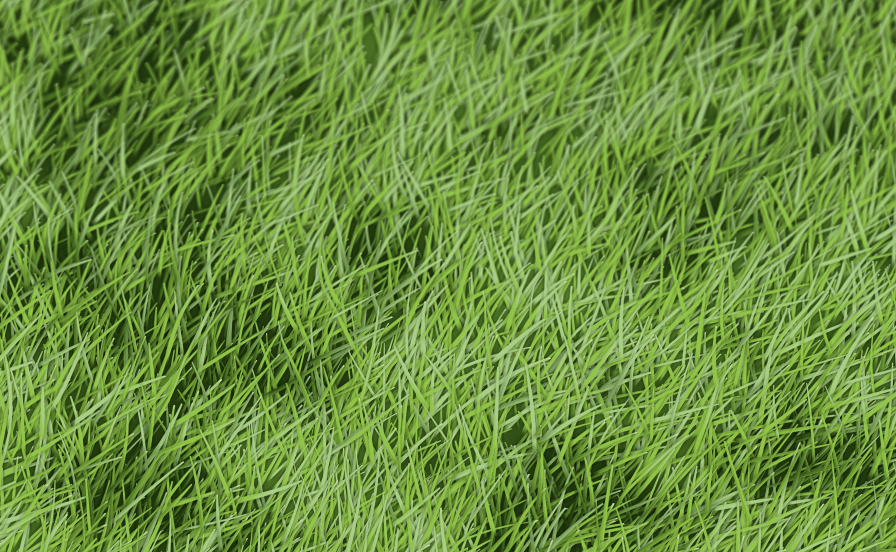
Give the GLSL for this texture, as a Shadertoy shader.

```glsl
#define LAYERS 56
#define CELL vec2(0.10, 0.20)
#define BLADE_LENGTH 0.20
#define BLADE_HALF_WIDTH 0.0037
#define LEAN 0.40
#define LEAN_SPREAD 0.90
#define BEND 0.22
#define FAR_BLUR 0.0055
#define SHEEN_SHARE 0.27
#define OCCLUSION 0.13
#define EXPOSURE 0.13
#define CLUMP_CONTRAST 1.15

const vec3 DEEP   = vec3(0.13, 0.23, 0.05);
const vec3 SHADE  = vec3(0.28, 0.43, 0.13);
const vec3 LEAF   = vec3(0.43, 0.60, 0.20);
const vec3 BRIGHT = vec3(0.57, 0.77, 0.28);
const vec3 MUTED  = vec3(0.44, 0.58, 0.32);
const vec3 PALE   = vec3(0.66, 0.81, 0.52);
const vec3 CUT    = vec3(0.84, 0.90, 0.72);

// Integer hash: four random values in 0..1
vec4 hash4(ivec4 seed) {
    uvec4 v = uvec4(seed) * 1664525u + 1013904223u;
    v.x += v.y * v.w; v.y += v.z * v.x; v.z += v.x * v.y; v.w += v.y * v.z;
    v ^= v >> 16u;
    v.x += v.y * v.w; v.y += v.z * v.x; v.z += v.x * v.y; v.w += v.y * v.z;
    return vec4(v >> 8u) / 16777216.0;
}

float noise(vec2 p) {
    ivec2 i = ivec2(floor(p));
    vec2 f = fract(p);
    f = f * f * (3.0 - 2.0 * f);
    float a = hash4(ivec4(i, 7, 1)).x;
    float b = hash4(ivec4(i + ivec2(1, 0), 7, 1)).x;
    float c = hash4(ivec4(i + ivec2(0, 1), 7, 1)).x;
    float d = hash4(ivec4(i + ivec2(1, 1), 7, 1)).x;
    return mix(mix(a, b, f.x), mix(c, d, f.x), f.y);
}

// Tone 0..1 from the shaded thatch to sunlit leaf
vec3 grassRamp(float tone) {
    vec3 c = mix(DEEP, SHADE, smoothstep(0.02, 0.22, tone));
    c = mix(c, LEAF, smoothstep(0.18, 0.46, tone));
    c = mix(c, BRIGHT, smoothstep(0.42, 0.70, tone));
    return mix(c, PALE, smoothstep(0.90, 1.20, tone));
}

void mainImage(out vec4 fragColor, in vec2 fragCoord) {
    vec2 p = fragCoord / iResolution.y;
    float far = clamp(p.y, 0.0, 1.0);
    float soft = 0.7 / iResolution.y + FAR_BLUR * smoothstep(0.35, 1.0, far);

    // Broad clumps of light and slow changes of direction
    float clump = 0.6 * noise(p * vec2(4.0, 6.0)) + 0.4 * noise(p * vec2(9.0, 13.0) + 20.0) - 0.5;
    float wind = noise(p * 2.5 + 40.0) - 0.5;
    vec3 col = grassRamp(0.12 + 0.5 * clump);

    for (int layer = 0; layer < LAYERS; layer++) {
        float height = float(layer) / float(LAYERS - 1);
        vec2 q = p + CELL * fract(float(layer) * vec2(0.618, 0.755));
        ivec2 home = ivec2(floor(q / CELL));

        // Far row first, so that near blades overlap it
        for (int row = 0; row >= -1; row--)
        for (int column = -2; column <= 2; column++) {
            ivec2 id = home + ivec2(column, row);
            vec4 h = hash4(ivec4(id, layer, 3));
            vec4 g = fract(h * 61.0);

            // Blade frame: distance along it and across its curved spine
            vec2 v = q - (vec2(id) + h.xy) * CELL;
            float turn = 2.0 * h.z - 1.0;
            float lean = LEAN + 0.4 * wind + LEAN_SPREAD * turn * (0.5 + 0.5 * abs(turn));
            vec2 axis = vec2(sin(lean), cos(lean));
            float len = BLADE_LENGTH * mix(0.5, 1.0, h.w) * mix(1.0, 0.68, far);
            float t = dot(v, axis) / len;
            if (t < 0.0 || t > 1.0) continue;
            float bend = BEND * (1.3 * g.x - 0.4) * clamp(1.4 - lean, 0.0, 1.0);
            float across = dot(v, vec2(axis.y, -axis.x)) - bend * len * t * t;
            across *= inversesqrt(1.0 + 4.0 * bend * bend * t * t);
            float width = BLADE_HALF_WIDTH * mix(0.55, 1.2, g.y);
            width *= 1.0 - 0.65 * t * t;
            float d = abs(across);
            if (d > 3.0 * width + soft) continue;

            float ends = smoothstep(0.0, 0.18, t) * smoothstep(1.0, 1.0 - soft / len, t);
            float mask = ends * (1.0 - smoothstep(width - soft, width + soft, d));
            float shadow = ends * (1.0 - smoothstep(width, 3.0 * width + soft, d));

            // Light grows toward the tip; the two halves of the fold differ
            float fold = smoothstep(-soft, soft, across) - 0.5;
            float tone = EXPOSURE + 0.5 * t + 0.55 * g.z + 0.45 * (height - 0.5)
                       + CLUMP_CONTRAST * clump + 0.06 * far + 0.12 * fold;
            vec3 blade = grassRamp(tone);
            float sheen = step(1.0 - SHEEN_SHARE, g.w) * smoothstep(0.2, 0.5, tone);
            blade = mix(blade, mix(MUTED, PALE, smoothstep(0.4, 0.85, tone)), sheen);
            blade = mix(blade, CUT, 0.7 * step(0.6, g.x) * smoothstep(0.93, 0.98, t));

            col *= 1.0 - OCCLUSION * shadow * (1.0 - mask);
            col = mix(col, blade, mask);
        }
    }
    fragColor = vec4(col, 1.0);
}
```
